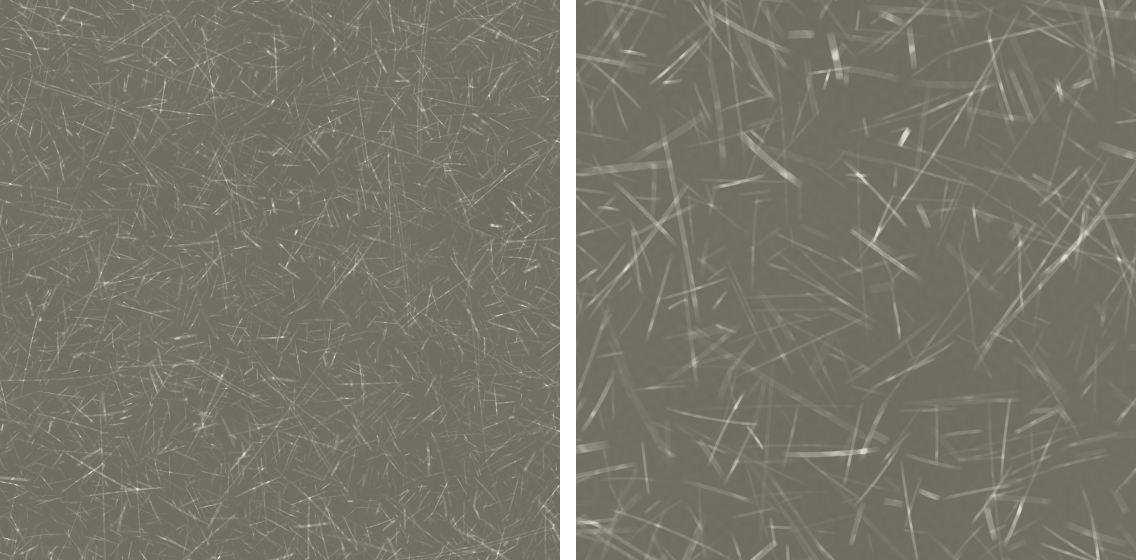
Left, the full canvas; right, a detail of the centre.
This texture is drawn by a WebGL 2 fragment shader. Its source:

```glsl
#version 300 es
precision highp float;
// Dull olive-grey surface covered in fine pale scratches of mixed length and direction.

uniform vec2 u_resolution;
out vec4 fragColor;

const vec3 BASE_COLOR = vec3(0.443, 0.433, 0.372);
const vec3 SCRATCH_TINT = vec3(1.0, 0.97, 1.02);
const float FINE_CELLS = 24.0;      // cells per canvas side
const float MEDIUM_CELLS = 9.0;
const int SCRATCHES_PER_CELL = 6;
const int LONG_COUNT = 40;
const int SPECK_COUNT = 4;
const vec2 LONG_HALF = vec2(0.07, 0.25);
const vec2 HALF_WIDTH = vec2(0.0008, 0.0026);
const vec2 STRENGTH = vec2(0.045, 0.22);
const float PAIR_GAP = 0.0028;      // half spacing of twin long scratches
const float BUNDLED = 0.5;          // share of scratches that follow their cell
const float GLINT_SCALE = 120.0;
const float GRAIN = 0.012;
const float PI = 3.14159;

vec4 hash4(vec3 p) {
  vec4 q = fract((p.xyzx + 17.0) * vec4(0.1031, 0.1030, 0.0973, 0.1099));
  q += dot(q, q.wzxy + 33.33);
  return fract((q.xxyz + q.yzzw) * q.zywx);
}

float cornerGradient(vec2 corner, vec2 offset) {
  float a = 2.0 * PI * hash4(vec3(corner, 91.0)).x;
  return dot(vec2(cos(a), sin(a)), offset);
}

float gradientNoise(vec2 p) {
  vec2 i = floor(p), f = fract(p);
  vec2 u = f * f * f * (f * (f * 6.0 - 15.0) + 10.0);
  vec2 e = vec2(1.0, 0.0);
  float low = mix(cornerGradient(i, f), cornerGradient(i + e, f - e), u.x);
  float high = mix(cornerGradient(i + e.yx, f - e.yx), cornerGradient(i + 1.0, f - 1.0), u.x);
  return mix(low, high, u.y);
}

// Coverage of one slightly bowed, tapered stroke centred at the origin.
float stroke(vec2 p, float angle, float halfLength, float halfWidth, float bow, float gap, float pixel) {
  vec2 dir = vec2(cos(angle), sin(angle));
  float along = dot(p, dir) / halfLength;
  if (abs(along) > 1.0) return 0.0;
  float across = dot(p, vec2(-dir.y, dir.x)) + bow * halfLength * along * along;
  float d = abs(abs(across) - gap);
  float body = 1.0 - smoothstep(halfWidth - pixel, halfWidth + pixel, d);
  return body * (1.0 - along * along * along * along);
}

// Scattered scratches, partly combed into bundles that share a direction.
float scratchLayer(vec2 uv, float cells, float seed, float pixel) {
  vec2 home = floor(uv * cells);
  float light = 0.0;
  for (int y = -1; y <= 1; y++) {
    for (int x = -1; x <= 1; x++) {
      vec2 cell = home + vec2(x, y);
      vec4 bundle = hash4(vec3(cell, seed));
      float density = mix(0.6, 1.25, bundle.y);
      for (int k = 0; k < SCRATCHES_PER_CELL; k++) {
        float id = seed + 7.0 * float(k + 1);
        vec4 place = hash4(vec3(cell, id));
        vec4 shape = hash4(vec3(cell, id + 3.0));
        float angle = place.w < BUNDLED ? bundle.x * PI + (place.z - 0.5) * 0.35 : place.z * PI;
        float halfLength = mix(0.15, 0.9, shape.x * shape.x) / cells;
        float halfWidth = mix(HALF_WIDTH.x, HALF_WIDTH.y, pow(shape.y, 5.0));
        float strength = mix(STRENGTH.x, STRENGTH.y, pow(shape.z, 3.0)) * density;
        vec2 p = uv - (cell + place.xy) / cells;
        light += strength * stroke(p, angle, halfLength, halfWidth, (shape.w - 0.5) * 0.12, 0.0, pixel);
      }
    }
  }
  return light;
}

// Long strokes that cross much of the canvas, some of them doubled.
float longScratches(vec2 uv, vec2 extent, float pixel) {
  float light = 0.0;
  for (int k = 0; k < LONG_COUNT; k++) {
    vec4 place = hash4(vec3(float(k), 5.0, 211.0));
    vec4 shape = hash4(vec3(float(k), 12.0, 307.0));
    float halfLength = mix(LONG_HALF.x, LONG_HALF.y, shape.x * shape.x);
    float gap = place.w > 0.7 ? PAIR_GAP : 0.0;
    float strength = mix(0.05, 0.13, shape.z);
    float halfWidth = mix(HALF_WIDTH.x, 0.0015, shape.y);
    light += strength * stroke(uv - place.xy * extent, place.z * PI, halfLength, halfWidth,
                               (shape.w - 0.5) * 0.14, gap, pixel);
  }
  return light;
}

float specks(vec2 uv, vec2 extent, float pixel) {
  float light = 0.0;
  for (int k = 0; k < SPECK_COUNT; k++) {
    vec4 h = hash4(vec3(float(k), 31.0, 401.0));
    float radius = mix(0.0012, 0.0026, h.z);
    light += 0.25 * (1.0 - smoothstep(radius - pixel, radius + pixel, length(uv - h.xy * extent)));
  }
  return light;
}

void main() {
  float side = min(u_resolution.x, u_resolution.y);
  vec2 uv = gl_FragCoord.xy / side;
  vec2 extent = u_resolution / side;
  float pixel = 0.8 / side;

  float light = scratchLayer(uv, FINE_CELLS, 40.0, pixel)
              + scratchLayer(uv, MEDIUM_CELLS, 130.0, pixel)
              + longScratches(uv, extent, pixel);

  // Broken, sparkling brightness along the scratches
  float glint = smoothstep(0.05, 0.5, gradientNoise(uv * GLINT_SCALE));
  light = light * (0.7 + 1.1 * glint) + specks(uv, extent, pixel);
  light = min(light, 0.42);

  float grain = GRAIN * gradientNoise(uv * 210.0) + GRAIN * gradientNoise(uv * 5.0);
  fragColor = vec4(BASE_COLOR + grain + light * SCRATCH_TINT, 1.0);
}
```
